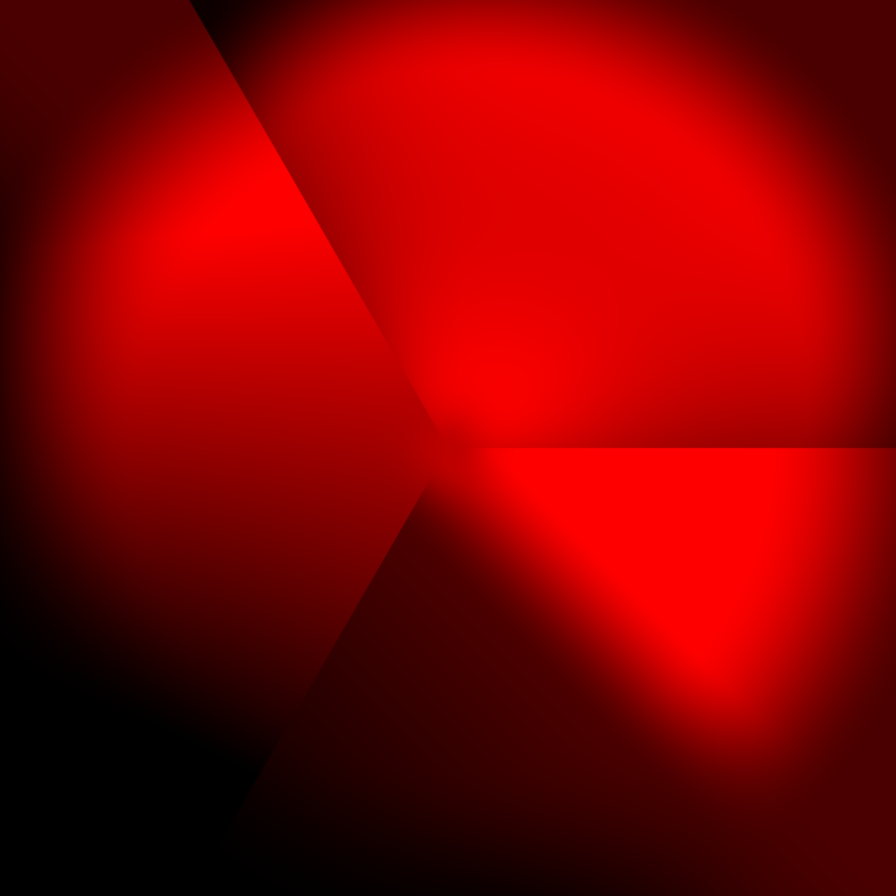
Give the GLSL for this background, as a Shadertoy shader.

```glsl
// Three soft red sectors meeting at the centre, fading into a dark round rim.

const vec3  GLOW_COLOR   = vec3(1.0, 0.0, 0.0);
const float RIM_LEVEL    = 0.29;              // brightness of the lit corners
const vec2  RIM_FADE     = vec2(0.70, 1.15);  // radii where the rim takes over
const vec2  UPPER_FADE   = vec2(0.76, 1.12);  // same, for the upper sector
const float RIDGE_BULGE  = 0.07;              // outward push of the upper ridge
const vec2  BEAM_EDGE    = vec2(-0.20, 0.10); // soft diagonal edge, lower sector
const vec2  HEART_POS    = vec2(0.07, 0.05);  // warm spot in the upper sector
const float HEART_GAIN   = 0.27;
const float HEART_FALL   = 9.0;
const float CENTER_LEVEL = 0.74;
const float CENTER_FALL  = 150.0;
const vec2  SPLIT_NORMAL = vec2(0.8660254, 0.5); // normal of the 120 degree edge

// Signed distance from the falling diagonal, positive to the upper right.
float diagonal(vec2 p) {
    return (p.x + p.y) * 0.7071;
}

// Fades a sector's brightness into the rim.
float fadeToRim(float inner, float rim, float radius, vec2 fade) {
    return mix(clamp(inner, 0.0, 1.0), rim, smoothstep(fade.x, fade.y, radius));
}

// 0 to 120 degrees: a broad ridge that brightens outward, plus the warm heart.
float upperSector(vec2 p) {
    float radius = length(p);
    float arch = 1.0 - max(sin(1.5 * atan(p.y, p.x)), 0.0);
    float ridge = 1.0 - arch * arch;
    vec2 toHeart = p - HEART_POS;
    float heart = HEART_GAIN * exp(-HEART_FALL * dot(toHeart, toHeart));
    float inner = 0.60 + ridge * (0.07 + 0.32 * radius) + heart;
    float rim = RIM_LEVEL * smoothstep(0.0, 1.2, diagonal(p));
    return fadeToRim(inner, rim, radius - RIDGE_BULGE * ridge, UPPER_FADE);
}

// Rim shared by the left and lower sectors, black at the lower left.
float lowerRim(vec2 p) {
    return RIM_LEVEL * smoothstep(-0.7, 0.0, diagonal(p));
}

// 120 to 240 degrees: a slope from bright above to black below.
float leftSector(vec2 p) {
    float inner = 0.65 + 0.62 * p.y + 0.12 * p.x - 0.45 * p.x * p.y;
    return fadeToRim(inner, lowerRim(p), length(p), RIM_FADE);
}

// 240 to 360 degrees: a bright wedge above a soft diagonal edge.
float lowerSector(vec2 p) {
    float d = diagonal(p);
    float inner = max(0.36 + 0.33 * d, 0.0)
                + 0.64 * smoothstep(BEAM_EDGE.x, BEAM_EDGE.y, d);
    return fadeToRim(inner, lowerRim(p), length(p), RIM_FADE);
}

void mainImage(out vec4 fragColor, in vec2 fragCoord) {
    float size = min(iResolution.x, iResolution.y);
    vec2 p = (2.0 * fragCoord - iResolution.xy) / size;
    float pixel = 2.0 / size;

    // Join the sectors with smooth edges.
    float isUpper = smoothstep(-pixel, pixel, p.y);
    float isRight = smoothstep(-pixel, pixel, dot(vec2(p.x, abs(p.y)), SPLIT_NORMAL));
    float right = mix(lowerSector(p), upperSector(p), isUpper);
    float level = mix(leftSector(p), right, isRight);

    // Melt the edges together at the centre.
    level = mix(level, CENTER_LEVEL, exp(-CENTER_FALL * dot(p, p)));

    fragColor = vec4(GLOW_COLOR * level, 1.0);
}
```
